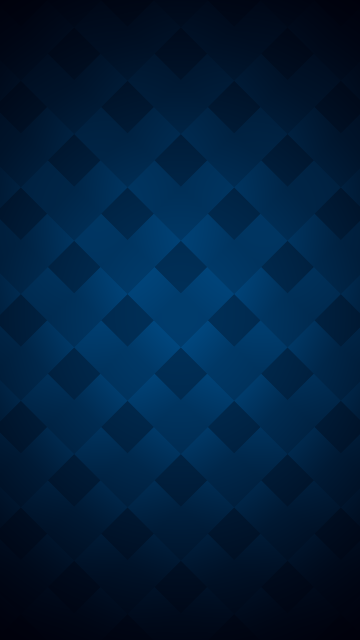
Write a WebGL 1 fragment shader that draws this background.

```glsl
precision highp float;

// A dark blue backdrop of interlocking diamonds under a soft central glow.
// Two diagonal bands of folded squares cross: one band alone gives a lit,
// fading diamond, both together give a dark one, neither the plain ground.

uniform vec2 u_resolution;

// Coverage of the upper half of a period of two, with soft borders.
vec2 bandMask(vec2 t, float soft) {
    return smoothstep(1.0 - soft, 1.0 + soft, t)
         * (1.0 - smoothstep(2.0 - 2.0 * soft, 2.0, t));
}

// Brightness factor of the diamond pattern; lattice nodes lie at p = (0, 0).
float diamondShade(vec2 p, float soft) {
    vec2 diagonal = mod(vec2(p.x + p.y, p.y - p.x), 2.0);
    vec2 band = bandMask(diagonal, soft);
    vec2 ramp = max(diagonal - 1.0, 0.0) * band;

    float lit = ramp.x * (1.0 - band.y) + ramp.y * (1.0 - band.x);
    float dark = band.x * band.y;
    return 1.0 + 0.19 * lit - 0.21 * dark;
}

// Elliptical light, slightly above the middle of the canvas.
float centralGlow(vec2 uv) {
    float reach = length((uv - vec2(0.5, 0.51)) * vec2(1.24, 2.0));
    return 0.235 * (1.0 - smoothstep(0.0, 1.28, reach));
}

void main() {
    vec2 uv = gl_FragCoord.xy / u_resolution;

    // Twelve diamonds span the height, centred across the width.
    float cell = u_resolution.y / 12.0;
    vec2 p = (gl_FragCoord.xy - vec2(0.5 * u_resolution.x, 0.0)) / cell;
    p -= vec2(0.016, 5.5);

    float light = centralGlow(uv) * diamondShade(p, 0.8 / cell);

    // Deep navy in the shadows, clearer blue in the light.
    gl_FragColor = vec4(0.0, light, 0.04 + 1.64 * light, 1.0);
}
```
